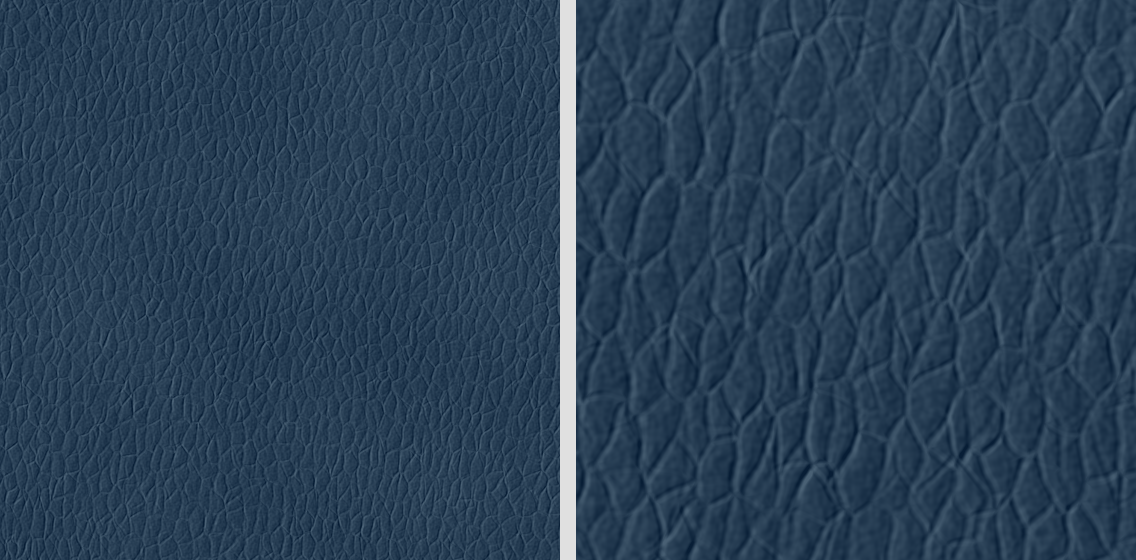
Left, the full canvas; right, a detail of the centre.
Write a Shadertoy shader that draws this texture.

```glsl
// Navy blue grained leather: upright pebbles split by fine embossed creases.

const vec3 SHADOW = vec3(0.080, 0.168, 0.258);
const vec3 HIGHLIGHT = vec3(0.212, 0.302, 0.384);
const vec2 LIGHT_DIR = vec2(-0.95, 0.31);
const vec2 PEBBLE_COUNT = vec2(48.0, 25.0);
const vec2 WRINKLE_COUNT = vec2(38.0, 21.0);

vec2 hash2(vec2 p) {
    vec3 q = fract(p.xyx * vec3(0.1031, 0.1030, 0.0973));
    q += dot(q, q.yzx + 33.33);
    return fract((q.xx + q.yz) * q.zy);
}

float cornerSlope(vec2 cell, vec2 corner, vec2 f) {
    float angle = 6.2832 * hash2(cell + corner).x;
    return dot(vec2(cos(angle), sin(angle)), f - corner);
}

float gradientNoise(vec2 p) {
    vec2 cell = floor(p);
    vec2 f = p - cell;
    vec2 u = f * f * f * (f * (f * 6.0 - 15.0) + 10.0);
    float low = mix(cornerSlope(cell, vec2(0, 0), f), cornerSlope(cell, vec2(1, 0), f), u.x);
    float high = mix(cornerSlope(cell, vec2(0, 1), f), cornerSlope(cell, vec2(1, 1), f), u.x);
    return mix(low, high, u.y);
}

// Staggered rows give the pebbles pointed ends.
vec2 cellPoint(vec2 cell, float seed) {
    float stagger = 0.5 * mod(cell.y, 2.0) - 0.25;
    return 0.5 + vec2(stagger, 0.0) + 0.84 * (hash2(cell + seed) - 0.5);
}

// Distance, in canvas units, to the nearest border of a stretched Voronoi net.
float creaseDistance(vec2 p, vec2 count, float seed) {
    vec2 q = p * count;
    vec2 cell = floor(q);
    vec2 f = q - cell;
    vec2 nearestCell = vec2(0.0);
    vec2 nearest = vec2(8.0);
    for (int y = -1; y <= 1; y++)
    for (int x = -1; x <= 1; x++) {
        vec2 o = vec2(x, y);
        vec2 r = o + cellPoint(cell + o, seed) - f;
        if (dot(r, r) < dot(nearest, nearest)) {
            nearest = r;
            nearestCell = o;
        }
    }
    float border = 1.0;
    for (int y = -2; y <= 2; y++)
    for (int x = -2; x <= 2; x++) {
        vec2 o = nearestCell + vec2(x, y);
        vec2 r = o + cellPoint(cell + o, seed) - f;
        vec2 across = r - nearest;
        if (dot(across, across) > 0.0001) {
            border = min(border, dot(0.5 * (r + nearest), across) / length(across * count));
        }
    }
    return border;
}

// Leans a net sideways and makes its lines wander.
vec2 bend(vec2 p, float lean) {
    vec2 sway = vec2(gradientNoise(p * 3.0), gradientNoise(p * 3.0 + 17.0));
    vec2 wobble = vec2(gradientNoise(p * 44.0 + 5.0), gradientNoise(p * 44.0 + 71.0));
    return p + vec2(-lean * p.y, 0.0) + 0.035 * sway + 0.0050 * wobble + 3.0;
}

float pebbleDistance(vec2 p) {
    return creaseDistance(bend(p, 0.12), PEBBLE_COUNT, 0.0);
}

float wrinkleDistance(vec2 p) {
    return creaseDistance(bend(p, -0.08), WRINKLE_COUNT, 57.0);
}

// Creases fade in and out along their length.
float fade(vec2 p, float base, float swing) {
    return max(base + swing * gradientNoise(p * 24.0 + 31.0), 0.0);
}

float leatherHeight(vec2 p) {
    float pebble = pebbleDistance(p);
    float wrinkle = wrinkleDistance(p);

    float height = fade(p, 0.80, 0.90) * smoothstep(0.0, 0.0037, pebble);
    height += 0.62 * smoothstep(0.0, 0.0110, pebble);
    height += fade(p + 2.0, 0.50, 0.95) * smoothstep(0.0, 0.0034, wrinkle);

    // Pores and skin grain
    height += 0.50 * gradientNoise(p * 190.0);
    height += 0.52 * gradientNoise(p * 100.0 + 41.0);
    return height;
}

float emboss(vec2 p, float reach) {
    vec2 offset = LIGHT_DIR * reach;
    return leatherHeight(p - offset) - leatherHeight(p + offset);
}

// Thin pale line along the bottom of a crease.
float sheen(float creaseDist, float width) {
    return 1.0 - smoothstep(0.2 * width, width, creaseDist);
}

void mainImage(out vec4 fragColor, in vec2 fragCoord) {
    vec2 p = fragCoord / iResolution.y;
    vec2 lit = p - LIGHT_DIR * 0.0005;

    float relief = emboss(p, 0.0010);
    float glint = 0.25 * fade(p, 0.80, 0.90) * sheen(pebbleDistance(lit), 0.0022);
    glint += 0.20 * fade(p + 2.0, 0.50, 0.95) * sheen(wrinkleDistance(lit), 0.0020);
    float unevenness = 0.22 * gradientNoise(p * 4.0 + 9.0);
    float speckle = 0.26 * gradientNoise(p * 230.0 + 13.0);

    float tone = 0.51 + 0.78 * relief + glint + unevenness + speckle;
    vec3 color = mix(SHADOW, HIGHLIGHT, clamp(tone, -0.40, 1.55));
    fragColor = vec4(color, 1.0);
}
```
